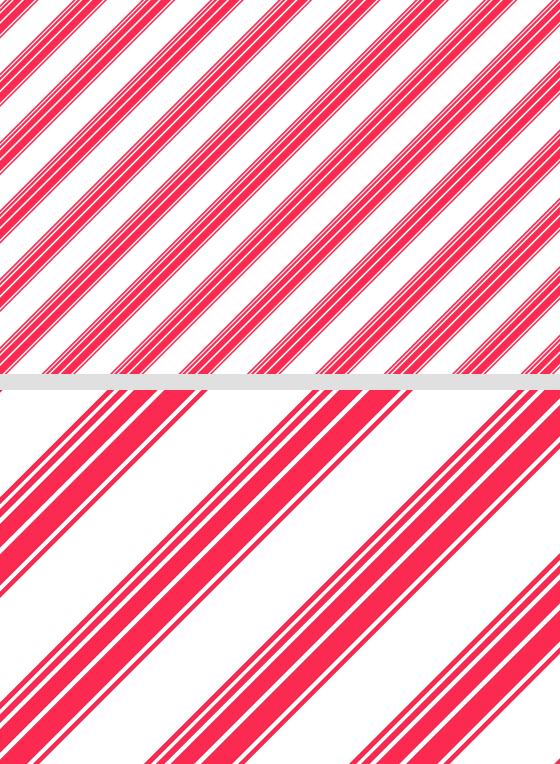
Top: the whole. Bottom: its middle third, enlarged.
Write a Shadertoy shader that draws this pattern.

```glsl
// Diagonal candy stripes: groups of five crimson bands of varied width on white.

const float PERIOD = 0.1829;      // horizontal repeat, in canvas heights
const float PHASE = 0.0746;       // start of the first group, in repeats
const float RIM_WIDTH = 0.012;    // darker band edge, in repeats
const vec3 PAPER = vec3(1.0);
const vec3 RED = vec3(0.99, 0.165, 0.318);
const vec3 RIM_RED = vec3(0.89, 0.14, 0.285);

// Start and end of each band, as fractions of one repeat
const int BAND_COUNT = 5;
const vec2 BANDS[BAND_COUNT] = vec2[](
    vec2(0.000, 0.034), vec2(0.058, 0.100), vec2(0.130, 0.245),
    vec2(0.278, 0.430), vec2(0.459, 0.490));

// Signed distance to a band, negative inside
float bandDistance(float t, vec2 band) {
    return abs(t - 0.5 * (band.x + band.y)) - 0.5 * (band.y - band.x);
}

// Signed distance to the nearest band of the group
float groupDistance(float t) {
    float d = 1.0;
    for (int i = 0; i < BAND_COUNT; i++) {
        d = min(d, bandDistance(t, BANDS[i]));
    }
    return d;
}

// Ink over paper, with a slightly darker rim along the band edges
vec3 stripeColor(float d, float softness) {
    vec3 ink = mix(RIM_RED, RED, smoothstep(0.0, RIM_WIDTH, -d));
    float coverage = 1.0 - smoothstep(-softness, softness, d);
    return mix(PAPER, ink, coverage);
}

void mainImage(out vec4 fragColor, in vec2 fragCoord) {
    vec2 uv = fragCoord / iResolution.y;

    // Coordinate across the 45 degree stripes, measured from the top left
    float across = (uv.x + 1.0 - uv.y) / PERIOD - PHASE;

    // Put the repeat seam in the middle of the white gap
    float t = fract(across + 0.25) - 0.25;

    float softness = 1.0 / (iResolution.y * PERIOD);
    fragColor = vec4(stripeColor(groupDistance(t), softness), 1.0);
}
```
